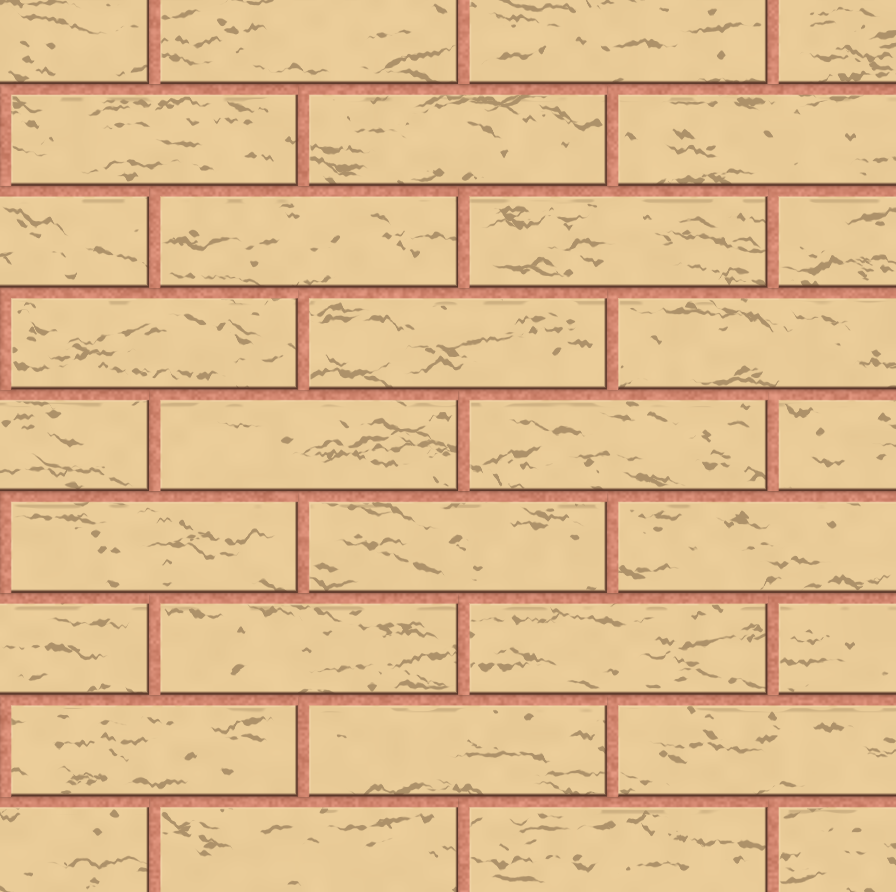
This texture is drawn by a WebGL 2 fragment shader. Its source:

```glsl
#version 300 es
precision highp float;
// Running-bond wall of long sand-coloured bricks in salmon mortar.
// Each brick is a bevelled box, lit from the upper left, and is scored by
// hashed, wavy, tapering cracks. One unit is the height of the canvas.

#define PITCH vec2(0.3466, 0.1141)   // brick plus joint, across and down
#define JOINT vec2(0.0126, 0.0118)   // mortar width between bricks
#define FIRST_COURSE 0.0945          // depth of the first full course
#define STAGGER 0.519                // shift of alternate courses
#define BEVEL 0.0050                 // width of the dark lower edges
#define RIM 0.0030                   // width of the pale upper edges
#define CRACKS 27                    // most cracks on one brick
#define CRACK_WIDTH 0.0034
#define GRAIN 300.0                  // fineness of the mortar

uniform vec2 u_resolution;
out vec4 outColor;

const vec3 SAND   = vec3(0.914, 0.796, 0.592);
const vec3 CREAM  = vec3(0.950, 0.845, 0.665);
const vec3 CRACK  = vec3(0.680, 0.570, 0.410);
const vec3 MORTAR = vec3(0.830, 0.530, 0.440);
const vec3 SHADOW = vec3(0.360, 0.220, 0.165);

float hash(vec2 p) {
    return fract(sin(dot(p, vec2(127.1, 311.7))) * 43758.5453);
}

float noise(vec2 p) {
    vec2 i = floor(p), f = fract(p);
    f = f * f * (3.0 - 2.0 * f);
    vec2 e = vec2(1.0, 0.0);
    return mix(mix(hash(i), hash(i + e.xy), f.x),
               mix(hash(i + e.yx), hash(i + e.xx), f.x), f.y);
}

// Coverage of the cracks at point q of a brick
float cracks(vec2 q, vec2 size, vec2 id, float px) {
    float ink = 0.0;
    float ragged = 0.0016 * (noise(q * vec2(220.0, 420.0) + id * 31.0) - 0.5);
    float count = mix(0.55, 1.0, hash(id + 0.5)) * float(CRACKS);
    for (int i = 0; i < CRACKS; i++) {
        if (float(i) >= count) break;
        vec2 seed = id * 17.3 + float(i) * vec2(1.37, 2.11);
        vec2 d = q - size * vec2(hash(seed), hash(seed + 5.1));
        float reach = mix(0.006, 0.070, pow(hash(seed + 9.7), 3.0));
        float t = d.x / reach;
        if (abs(t) > 1.0) continue;
        float slope = (hash(seed + 3.3) - 0.42) * 0.65;
        float path = slope * d.x
                   + 0.012 * (noise(vec2(d.x * 55.0, seed.y)) - 0.5)
                   + 0.005 * (noise(vec2(d.x * 240.0, seed.x)) - 0.5);
        float taper = (1.0 - t * t) * (1.7 * noise(vec2(d.x * 140.0, seed.x + 7.0)) - 0.25);
        float width = CRACK_WIDTH * taper + ragged * (1.0 - t * t);
        float cover = 1.0 - smoothstep(-px, px, abs(d.y - path) - width);
        ink = max(ink, cover * smoothstep(0.0, px, width));
    }
    return ink;
}

void main() {
    float px = 1.0 / u_resolution.y;
    vec2 p = gl_FragCoord.xy * px;
    p.y = 1.0 - p.y;

    // Course and brick that hold this point
    float course = floor((p.y - FIRST_COURSE) / PITCH.y);
    float odd = mod(course, 2.0);
    vec2 origin = vec2(odd * STAGGER * PITCH.x - JOINT.x, FIRST_COURSE);
    vec2 id = vec2(floor((p.x - origin.x) / PITCH.x), course);
    vec2 lo = origin + id * PITCH + JOINT;
    vec2 hi = origin + (id + 1.0) * PITCH;
    if (odd < 0.5) lo.x = max(lo.x, JOINT.x);   // joint on the left border

    // Distances inward from the four sides
    vec2 fromLo = p - lo, toHi = hi - p;
    float inside = min(min(fromLo.x, fromLo.y), min(toHi.x, toHi.y));
    float lit = min(fromLo.x, fromLo.y);
    float shaded = min(toHi.x * 1.25, toHi.y);

    // Mortar: fine grain, dimmed just below and beside the bricks
    float grain = 0.6 * noise(p * GRAIN) + 0.4 * noise(p * GRAIN * 0.45 + 40.0);
    vec3 mortar = MORTAR + 0.17 * (grain - 0.5);
    vec2 gap = max(p - (lo - JOINT), 0.0);
    float dimming = max(exp(-gap.y / 0.0020), 0.6 * exp(-gap.x / 0.0018));
    mortar = mix(mortar, SHADOW, 0.45 * dimming);

    // Face: faint mottling, cracks and a worn streak along the top
    vec3 face = SAND + 0.022 * (noise(p * 45.0) - 0.5);
    face = mix(face, CRACK, cracks(fromLo, hi - lo, id, px));
    float wear = smoothstep(0.58, 0.75, noise(vec2(p.x * 38.0, course * 9.0 + p.y * 120.0)));
    float band = smoothstep(0.002, 0.004, fromLo.y) * (1.0 - smoothstep(0.005, 0.009, fromLo.y));
    face = mix(face, CRACK, 0.45 * wear * band);

    // Bevel: pale chipped rim above and left, dark edge below and right
    float chip = noise(p * 90.0 + id * 13.0);
    face = mix(face, CREAM, (1.0 - smoothstep(0.0, RIM, lit)) * smoothstep(0.2, 0.5, chip));
    face = mix(face, SHADOW, 1.0 - smoothstep(0.25 * BEVEL, BEVEL, shaded));

    vec3 color = mix(mortar, face, smoothstep(-px, px, inside));
    outColor = vec4(color, 1.0);
}
```
